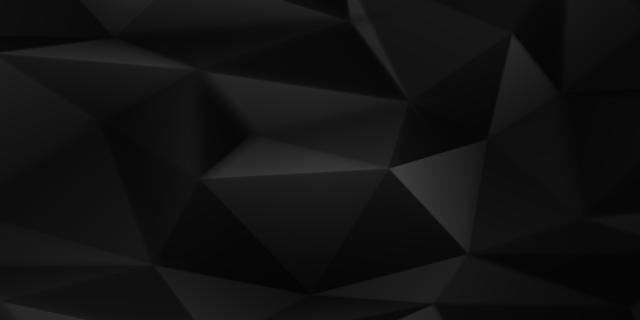
A WebGL 2 fragment shader for this background:

```glsl
#version 300 es
precision highp float;
// Dark low-poly relief: a flat diamond lattice with jittered corners is split
// into triangles. Each facet has its own tone, a smooth ramp between its corners
// and either crisp or softly shadowed edges.
uniform vec2 u_resolution;
out vec4 fragColor;

float hash(vec2 p) {
    vec3 q = fract(p.xyx * vec3(0.1031, 0.1030, 0.0973));
    q += dot(q, q.yzx + 33.33);
    return fract((q.x + q.y) * q.z);
}

float cross2(vec2 a, vec2 b) {
    return a.x * b.y - a.y * b.x;
}

// Mesh corner: jittered position in xy, tone in z
vec3 corner(vec2 id) {
    vec2 jitter = vec2(hash(id + 17.3), hash(id + 71.9)) - 0.5;
    return vec3(id + 0.7 * jitter, hash(id + 5.7));
}

// Adds one facet to the sums: weighted tone in x, weight in y
void addFacet(vec2 p, vec3 a, vec3 b, vec3 c, float tone, float softness, inout vec2 sums) {
    vec2 ab = b.xy - a.xy, bc = c.xy - b.xy, ca = a.xy - c.xy;
    float area = cross2(ab, bc);
    vec3 side = vec3(cross2(ab, p - a.xy), cross2(bc, p - b.xy), cross2(ca, p - c.xy));

    // Signed distance to the nearest edge, positive inside
    vec3 d = side * sign(area) / vec3(length(ab), length(bc), length(ca));
    float coverage = smoothstep(-softness, softness, min(d.x, min(d.y, d.z)));

    // Ramp between the corner tones
    vec3 weights = clamp(side / area, 0.0, 1.0);
    float ramp = dot(weights, vec3(c.z, a.z, b.z)) / dot(weights, vec3(1.0));
    sums += coverage * vec2(mix(tone, ramp, 0.43), 1.0);
}

void main() {
    vec2 uv = gl_FragCoord.xy / u_resolution;
    vec2 p = gl_FragCoord.xy / u_resolution.y;

    // Lattice lines rise and fall at about thirty degrees
    vec2 scaled = p * vec2(1.6, 2.7);
    vec2 grid = vec2(scaled.y + scaled.x, scaled.y - scaled.x) + 20.0;
    float pixel = 3.0 / u_resolution.y;

    vec2 sums = vec2(0.0);
    for (int y = -1; y <= 1; y++) {
        for (int x = -1; x <= 1; x++) {
            vec2 id = floor(grid) + vec2(x, y);
            vec3 a = corner(id);
            vec3 b = corner(id + vec2(1, 0));
            vec3 c = corner(id + vec2(1, 1));
            vec3 d = corner(id + vec2(0, 1));

            // Evenly spread facet tones and varied edge softness
            float tone = fract(dot(id, vec2(0.7549, 0.5698)));
            float tone2 = fract(tone + 0.37);
            float soft = pixel + 0.14 * pow(hash(id + 41.1), 2.5);
            float soft2 = pixel + 0.14 * pow(hash(id + 93.7), 2.5);

            // Split the diamond upright or, more often, level
            if (hash(id + 29.5) < 0.35) {
                addFacet(grid, a, b, c, tone, soft, sums);
                addFacet(grid, a, c, d, tone2, soft2, sums);
            } else {
                addFacet(grid, a, b, d, tone, soft, sums);
                addFacet(grid, b, c, d, tone2, soft2, sums);
            }
        }
    }

    // Light falls off toward the sides and the bottom
    float tone = sums.x / max(sums.y, 0.0001);
    tone *= 1.07 - 0.24 * abs(2.0 * uv.x - 1.0) + 0.1 * uv.y;
    fragColor = vec4(vec3(0.018 + 0.22 * pow(max(tone, 0.0), 2.2)), 1.0);
}
```
